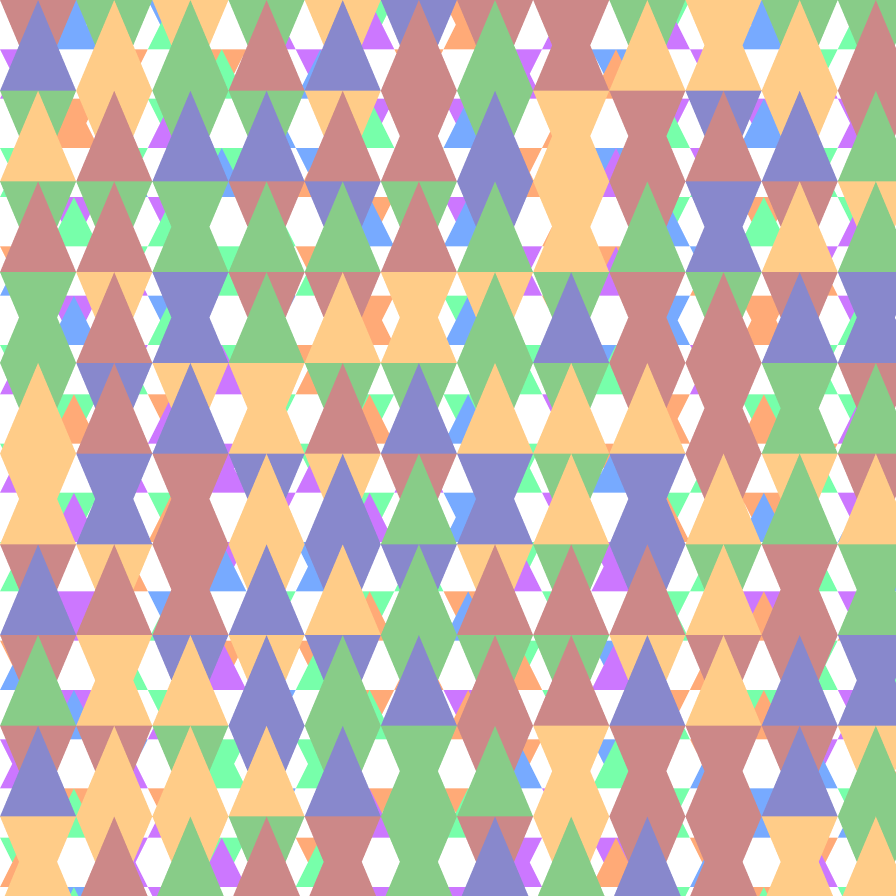
Write a Shadertoy shader that draws this pattern.

```glsl
// Rows of randomly coloured up and down triangles over a finer checkered layer of bright ones.
#define FRONT_CELL vec2(0.085, 0.10125)
#define BACK_CELL vec2(0.055, 0.055)
#define PAPER vec3(1.0)
#define SEED 3.7
#define SAMPLES 3

const vec3 MUTED[4] = vec3[4](
    vec3(0.533, 0.8, 0.533), vec3(1.0, 0.8, 0.533),
    vec3(0.8, 0.533, 0.533), vec3(0.533, 0.533, 0.8));
const vec3 BRIGHT[4] = vec3[4](
    vec3(0.467, 1.0, 0.667), vec3(1.0, 0.667, 0.467),
    vec3(0.8, 0.467, 1.0), vec3(0.467, 0.667, 1.0));

float hash(vec2 cell, float salt) {
    vec3 q = fract(vec3(cell, salt + SEED).xyx * vec3(0.1031, 0.1030, 0.0973) + salt * 0.137);
    q += dot(q, q.yzx + 33.33);
    return fract((q.x + q.y) * q.z);
}

int pick(vec2 cell, float salt) {
    return min(int(hash(cell, salt) * 4.0), 3);
}

// Each cell holds a downward triangle with an upward one on top of it.
vec3 paintTriangles(vec3 below, vec2 grid, vec3 palette[4], float salt) {
    vec2 cell = floor(grid);
    vec2 local = fract(grid);
    float reach = 2.0 * abs(local.x - 0.5);
    vec3 color = below;
    if (reach < 1.0 - local.y) color = palette[pick(cell, salt)];
    if (reach < local.y) color = palette[pick(cell, salt + 1.0)];
    return color;
}

vec3 pattern(vec2 p) {
    vec3 color = PAPER;

    // Back layer fills every other cell, like a checkerboard
    vec2 backGrid = p / BACK_CELL;
    vec2 backCell = floor(backGrid);
    if (mod(backCell.x + backCell.y, 2.0) > 0.5)
        color = paintTriangles(color, backGrid, BRIGHT, 11.0);

    // Front layer fills every cell
    return paintTriangles(color, p / FRONT_CELL, MUTED, 5.0);
}

void mainImage(out vec4 fragColor, in vec2 fragCoord) {
    // Average a small grid of samples to smooth the edges
    vec3 sum = vec3(0.0);
    for (int j = 0; j < SAMPLES; j++)
    for (int i = 0; i < SAMPLES; i++) {
        vec2 offset = (vec2(i, j) + 0.5) / float(SAMPLES) - 0.5;
        vec2 p = (fragCoord + offset) / iResolution.y;
        sum += pattern(vec2(p.x, 1.0 - p.y)); // rows count down from the top
    }
    fragColor = vec4(sum / float(SAMPLES * SAMPLES), 1.0);
}
```
